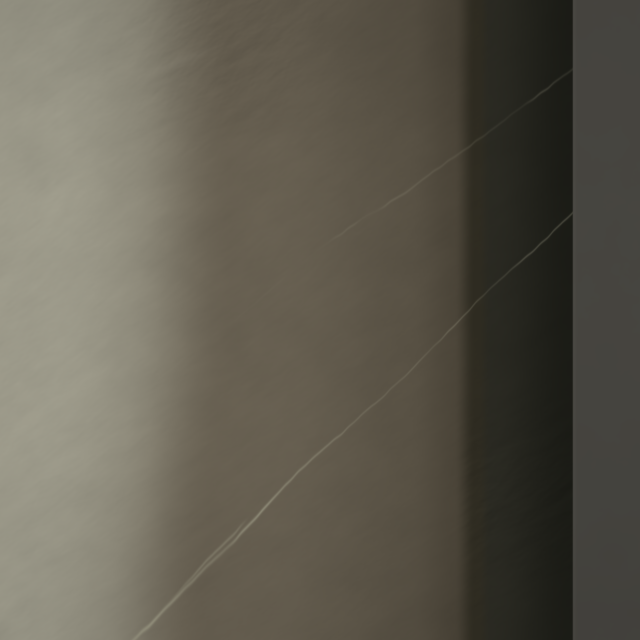
This texture is drawn by a three.js fragment shader. Its source:

```glsl
// Dim stone wall in soft side light, crossed by pale veins, with a dark recess and a grey panel.
#define RECESS_X 0.724
#define STEP_X 0.757
#define PANEL_X 0.895
#define EDGE 0.0015
#define LIT vec3(0.612, 0.602, 0.540)
#define STONE vec3(0.405, 0.375, 0.318)
#define SHADE vec3(0.292, 0.267, 0.220)
#define RECESS vec3(0.182, 0.170, 0.130)
#define DEEP vec3(0.105, 0.107, 0.085)
#define PANEL vec3(0.265, 0.259, 0.240)
#define VEIN vec3(0.590, 0.580, 0.500)

varying vec2 vUv;

float hash(vec2 p) {
  vec3 q = fract(vec3(p.xyx) * 0.1031);
  q += dot(q, q.yzx + 33.33);
  return fract((q.x + q.y) * q.z);
}

float noise(vec2 p) {
  vec2 i = floor(p), f = fract(p);
  f = f * f * (3.0 - 2.0 * f);
  return mix(mix(hash(i), hash(i + vec2(1.0, 0.0)), f.x),
             mix(hash(i + vec2(0.0, 1.0)), hash(i + vec2(1.0, 1.0)), f.x), f.y);
}

float fbm(vec2 p) {
  float sum = 0.0, amp = 0.5;
  for (int i = 0; i < 5; i++) {
    sum += amp * noise(p);
    p = mat2(1.6, 1.2, -1.2, 1.6) * p + 7.3;
    amp *= 0.5;
  }
  return sum;
}

float bump(float x, float center, float width) {
  float d = (x - center) / width;
  return exp(-d * d);
}

// Soft line around y = height, corrected for its slope
float vein(float y, float height, float slope, float width) {
  float d = (y - height) / sqrt(1.0 + slope * slope) / width;
  return exp(-d * d);
}

// Wall tone from the lit left side to the recess
vec3 wallTone(vec2 p) {
  float x = p.x + 0.045 * smoothstep(0.5, 0.0, p.y);
  float fall = 0.5 * smoothstep(0.08, 0.34, x) + 0.5 * smoothstep(0.20, 0.365, x);
  vec3 tone = mix(LIT, STONE, fall);
  tone = mix(tone, SHADE, 0.6 * smoothstep(0.40, 0.70, p.x) + 0.4 * smoothstep(0.64, RECESS_X, p.x));
  tone *= 1.0 - 0.07 * smoothstep(0.72, 1.0, p.y) - 0.05 * smoothstep(0.35, 0.0, p.y);
  return tone * (1.0 - 0.03 * bump(length(p - vec2(0.05, 0.76)), 0.0, 0.045));
}

// Brown band, then a greener hollow that deepens toward the panel
vec3 recessTone(float x) {
  vec3 hollow = mix(RECESS * vec3(0.90, 0.95, 1.02), DEEP, smoothstep(STEP_X + 0.005, 0.895, x));
  return mix(RECESS, hollow, smoothstep(STEP_X - 0.010, STEP_X + 0.010, x));
}

void main() {
  vec2 p = vUv;
  float recess = smoothstep(RECESS_X - 0.014, RECESS_X + 0.018, p.x);
  vec3 color = mix(wallTone(p), recessTone(p.x), recess);

  // Stone grain, faintly stretched along the rising diagonal
  vec2 along = vec2(dot(p, vec2(0.82, 0.57)), dot(p, vec2(-0.57, 0.82)));
  float streaks = fbm(along * vec2(10.0, 24.0)) - 0.48;
  float mottle = fbm(p * 22.0) - 0.48;
  color *= 1.0 + 0.026 * streaks + 0.05 * mottle;

  // Small creases, strongest near the top and in the recess
  vec2 creaseAt = along * vec2(24.0, 60.0);
  float crease = fbm(creaseAt) - fbm(creaseAt + vec2(0.0, 0.24));
  float rough = 0.05 + 0.12 * smoothstep(0.70, 0.95, p.y) * bump(p.x, 0.36, 0.14)
              + 0.20 * recess * bump(p.y, 0.22, 0.12);
  color *= 1.0 + rough * crease;
  float scuff = vein(p.y, 0.890 + 0.42 * (p.x - 0.25), 0.42, 0.007) * bump(p.x, 0.29, 0.04);
  color += 0.022 * scuff;

  // Main vein with its short side strand, broken into uneven lengths
  float wobble = 0.005 * (noise(vec2(p.x * 30.0, 2.0)) - 0.5) + 0.002 * (noise(vec2(p.x * 90.0, 4.0)) - 0.5);
  float mainY = 0.971 * (p.x - 0.208) + 0.011 * bump(p.x, 0.465, 0.08)
              + 0.007 * bump(p.x, 0.76, 0.05) + wobble;
  float mainWidth = mix(0.0028, 0.0016, smoothstep(0.25, 0.60, p.x));
  float mainFade = mix(0.60, 0.25, smoothstep(0.34, 0.62, p.x));
  mainFade *= 0.55 + 0.75 * noise(vec2(p.x * 34.0, 5.0));
  float mainVein = mainFade * vein(p.y, mainY, 0.97, mainWidth);
  float strandY = 0.043 + 1.07 * (p.x - 0.25) + wobble;
  float strandSpan = smoothstep(0.25, 0.32, p.x) * smoothstep(0.392, 0.365, p.x);
  float strand = 0.38 * strandSpan * vein(p.y, strandY, 1.07, 0.0022);

  // Upper vein, sparse and fading toward the light
  float upperY = 0.447 + 0.747 * (p.x - 0.30) + 0.014 * bump(p.x, 0.50, 0.11) + wobble;
  float gaps = smoothstep(0.20, 0.75, noise(vec2(p.x * 26.0, 9.0)));
  float upperFade = (0.03 + 0.13 * smoothstep(0.46, 0.58, p.x) + 0.06 * recess) * (0.35 + 0.8 * gaps);
  float upperVein = upperFade * vein(p.y, upperY, 0.75, 0.0019);
  color = mix(color, VEIN, clamp(mainVein + strand + upperVein, 0.0, 0.8));

  // Flat panel with a thin pale rim
  vec3 panel = PANEL * (1.0 + 0.04 * bump(p.y, 0.65, 0.4) - 0.03 * smoothstep(0.25, 0.0, p.y));
  panel *= 1.0 + 0.05 * bump(p.x, PANEL_X + 0.002, 0.003) + 0.02 * mottle;
  color = mix(color, panel, smoothstep(PANEL_X - EDGE, PANEL_X + EDGE, p.x));

  gl_FragColor = vec4(color, 1.0);
}
```
